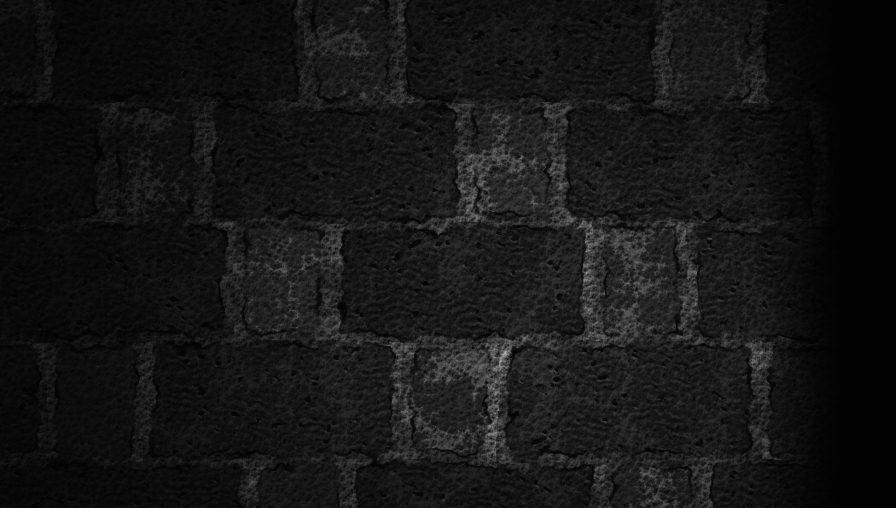
Reproduce this texture procedurally as a WebGL 2 fragment shader.

```glsl
#version 300 es
precision highp float;
uniform vec2 u_resolution;
out vec4 fragColor;

vec2 hash2(vec2 p) {
  vec3 q = fract(vec3(p.xyx) * vec3(0.1031, 0.103, 0.0973));
  q += dot(q, q.yzx + 33.33);
  return fract((q.xx + q.yz) * q.zy);
}

// Cellular noise: distance to the nearest scattered point
float cells(vec2 p) {
  vec2 cell = floor(p), f = fract(p);
  float nearest = 2.0;
  for (int j = -1; j <= 1; j++)
    for (int i = -1; i <= 1; i++) {
      vec2 o = vec2(i, j);
      vec2 r = o + hash2(cell + o + 57.0) - f;
      nearest = min(nearest, dot(r, r));
    }
  return sqrt(nearest);
}

// Layered cells, centred near zero
float rough(vec2 p) {
  float sum = -0.42, amp = 0.5;
  for (int i = 0; i < 4; i++) {
    sum += amp * cells(p);
    p = mat2(1.7, 1.2, -1.2, 1.7) * p + 11.3;
    amp *= 0.5;
  }
  return sum;
}

// Layered sines bend the courses
vec2 wobble(vec2 p) {
  vec2 sum = vec2(0.0);
  float amp = 1.0, freq = 9.0;
  for (int i = 0; i < 4; i++) {
    sum += amp * sin(p.yx * freq + p * freq * 0.6 + vec2(1.3, 4.1) * float(i + 1));
    amp *= 0.6;
    freq *= 1.9;
  }
  return sum;
}

void main() {
  vec2 p = gl_FragCoord.xy / u_resolution.y;
  float pixel = 1.0 / u_resolution.y;
  p.x += 0.5 * (1.766 - u_resolution.x * pixel);

  // Courses of alternating short headers and long stretchers
  vec2 bent = p + 0.0035 * wobble(p);
  float course = (bent.y + 0.14) / 0.234;
  float row = floor(course);
  float shift[5] = float[5](0.585, 0.188, 0.559, 0.307, 0.695);
  float along = (bent.x - shift[clamp(int(row), 0, 4)]) / 0.702;
  float u = abs(fract(along + 0.5) - 0.5) * 0.702;
  float header = step(u, 0.094);
  float column = mix(floor(along) + 40.0, floor(along + 0.5), header);
  vec2 seed = hash2(vec2(column + 7.0, row * 3.0 + 5.0));

  // Rounded brick outline with crumbled edges
  float crumble = rough(p * 23.0);
  vec2 side = vec2(min(u - 0.074, 0.114 - u), abs(fract(course) - 0.5) * 0.234 - 0.105);
  vec2 corner = side + 0.012;
  float edge = length(max(corner, 0.0)) + min(max(corner.x, corner.y), 0.0) - 0.012;
  edge += crumble * 0.035 + (seed.y - 0.5) * 0.005;
  float soft = max(0.0025, pixel);
  float mortar = smoothstep(-soft, soft, edge);

  // Grain and relief lit from below
  float fine = rough(p * 75.0);
  float relief = fine - rough(p * 75.0 + vec2(0.12, -0.25));
  float patches = rough(p * 9.0 + seed * 20.0);
  float worn = smoothstep(-0.04, 0.16, patches + fine * 0.45);

  // Brick faces: dark stretchers, paler scuffed headers
  float stretcherTone = 0.075 + 0.035 * seed.x + 0.035 * worn;
  float headerTone = 0.125 + 0.07 * seed.x + 0.15 * worn * seed.y;
  float face = mix(stretcherTone, headerTone, header);
  face *= 1.0 + 0.9 * fine + 1.1 * relief;

  // Pits with bright lower lips, in loose groups
  vec2 pitPoint = p * vec2(30.0, 44.0) + 0.25 * wobble(p * 3.0);
  float grouped = smoothstep(-0.03, 0.1, crumble) * (1.0 - 0.5 * header);
  float pit = 1.0 - smoothstep(0.12, 0.27, cells(pitPoint) + fine * 0.4);
  float lip = 1.0 - smoothstep(0.1, 0.24, cells(pitPoint + vec2(0.08, 0.2)) + fine * 0.4);
  face *= 1.0 - 0.75 * pit * grouped;
  face += 0.09 * lip * (1.0 - pit) * grouped;

  // Fine drag wrinkles on parts of the stretchers
  float wrinkle = sin(p.y * 390.0 + 2.5 * sin(p.x * 38.0) + crumble * 12.0);
  face *= 1.0 + 0.35 * wrinkle * smoothstep(0.02, 0.14, -patches) * (1.0 - header);

  // Gritty mortar, brighter in the upright joints
  float upright = smoothstep(-0.025, 0.005, side.x);
  float joint = mix(0.19, 0.29, upright) * (1.0 + 1.5 * fine + 1.5 * relief);
  joint *= 0.85 + 1.4 * patches;
  float tone = mix(face, joint, mortar);

  // Broken shadow line where brick meets mortar
  float crevice = 1.0 - smoothstep(0.001, 0.006, abs(edge + 0.001));
  tone *= 1.0 - crevice * (0.45 + 0.35 * sin(p.x * 31.0 + p.y * 47.0));

  // Pool of light, falling to black at the right
  vec2 away = (p - vec2(1.07, 0.38)) / vec2(0.66, 0.58);
  float light = 0.2 + 0.95 * exp(-dot(away, away));
  light *= 1.0 - smoothstep(1.46, 1.68, p.x);
  fragColor = vec4(vec3(max(tone, 0.0) * light + 0.006), 1.0);
}
```
